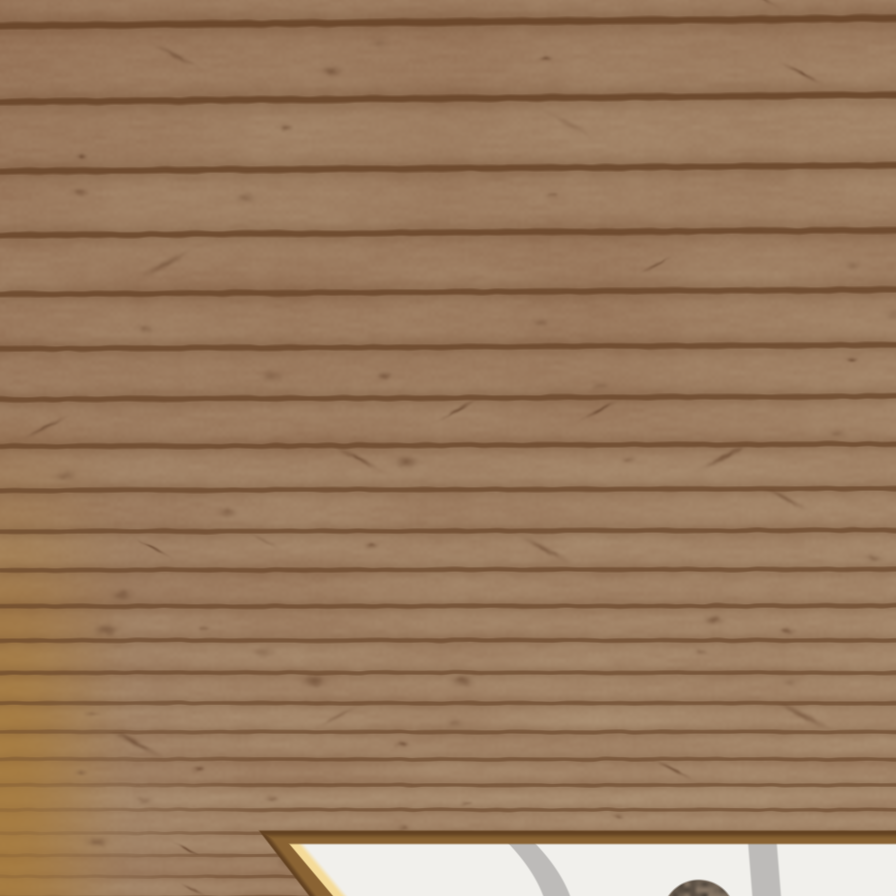
Write a three.js fragment shader that draws this texture.

```glsl
// Receding timber ceiling boards with dark grooves, knots and a bright skylight.
varying vec2 vUv;

// Board layout: groove n lies at FIRST + PITCH * n / (1 + SHRINK * n) below the top
const float FIRST = 0.0247;
const float PITCH = 0.0891;
const float SHRINK = 0.0458;
const float TILT = 0.009;
const float GROOVE_NEAR = 0.0076;
const float GROOVE_FAR = 0.0034;
const float KNOT_CELLS = 5.0;
const float KNOT_CHANCE = 0.62;
const float SOFT = 0.0016;

// Skylight edges, measured from the left and from the top
const float FRAME_TOP = 0.927;
const float GLASS_TOP = 0.942;
const vec2 LAMP_CENTER = vec2(0.78, 1.023);
const float LAMP_RADIUS = 0.041;

const vec3 WOOD_DARK = vec3(0.595, 0.460, 0.350);
const vec3 WOOD_LIGHT = vec3(0.665, 0.555, 0.440);
const vec3 GROOVE_COLOR = vec3(0.405, 0.265, 0.155);
const vec3 KNOT_COLOR = vec3(0.430, 0.300, 0.205);
const vec3 GLOW_COLOR = vec3(0.660, 0.480, 0.210);
const vec3 FRAME_COLOR = vec3(0.540, 0.390, 0.200);
const vec3 FRAME_EDGE = vec3(0.390, 0.260, 0.130);
const vec3 SUNLIT_EDGE = vec3(0.960, 0.860, 0.600);
const vec3 GLASS_COLOR = vec3(0.945, 0.940, 0.925);
const vec3 BAR_COLOR = vec3(0.740, 0.735, 0.725);
const vec3 LAMP_COLOR = vec3(0.400, 0.350, 0.300);

float hash(vec2 p) {
  return fract(sin(dot(p, vec2(127.1, 311.7))) * 43758.5453);
}

float noise(vec2 p) {
  vec2 i = floor(p);
  vec2 f = fract(p);
  f = f * f * (3.0 - 2.0 * f);
  return mix(mix(hash(i), hash(i + vec2(1.0, 0.0)), f.x),
             mix(hash(i + vec2(0.0, 1.0)), hash(i + vec2(1.0, 1.0)), f.x), f.y);
}

// Coverage of the side where distance is positive
float cover(float distance) {
  return smoothstep(-SOFT, SOFT, distance);
}

// Darkness of the knots on one board; some are slanted streaks
float knots(float x, float across, float board, float pitch) {
  float dark = 0.0;
  float cell = floor(x * KNOT_CELLS);
  for (int i = -1; i <= 1; i++) {
    vec2 id = vec2(cell + float(i), board);
    float kind = hash(id + 31.7);
    vec2 center = vec2((id.x + hash(id + 3.1)) / KNOT_CELLS, 0.2 + 0.6 * hash(id + 8.4));
    vec2 q = vec2(x - center.x, (across - center.y) * pitch);
    float streak = step(0.65, kind);
    q.x -= streak * q.y * (hash(id + 5.9) < 0.7 ? 1.7 : -1.7);
    q += 0.003 * (vec2(noise(vec2(x, across * pitch) * 160.0), noise(vec2(x, across * pitch) * 130.0 + 9.0)) - 0.5);
    vec2 size = mix(vec2(0.008, 0.0042), vec2(0.0055, 0.0085), streak);
    size *= 0.6 + 0.7 * hash(id + 17.3);
    float strength = step(hash(id), KNOT_CHANCE) * mix(0.25, 0.75, hash(id + 12.6));
    dark = max(dark, strength * exp(-dot(q / size, q / size)));
  }
  return dark;
}

vec3 ceiling(float x, float d) {
  // Undo the perspective to get a board number
  float level = d + TILT * (x - 0.5) * max(0.0, 1.0 - d / 0.73);
  level += 0.0012 * (noise(vec2(x * 65.0, d * 12.0)) - 0.5);
  float u = level - FIRST;
  float n = u / (PITCH - SHRINK * u);
  float pitch = PITCH / pow(1.0 + SHRINK * n, 2.0);
  float board = floor(n);

  // Wood tone, mottling and grain
  float tone = 0.12 + 0.45 * d + 0.22 * x;
  tone += 0.24 * (hash(vec2(board, 4.0)) - 0.5);
  tone += 0.45 * (noise(vec2(x * 6.0, n * 1.3)) - 0.5);
  tone += 0.24 * (noise(vec2(x * 45.0, d * 190.0)) - 0.5);
  tone += 0.14 * (noise(vec2(x, d) * 240.0) - 0.5);
  vec3 color = mix(WOOD_DARK, WOOD_LIGHT, clamp(tone, -0.3, 1.1));

  // Warm light at the lower left
  float glow = (1.0 - smoothstep(0.0, 0.16, x)) * smoothstep(0.42, 0.85, d);
  color = mix(color, GLOW_COLOR, 0.75 * glow);
  color = mix(color, KNOT_COLOR, knots(x, fract(n), board, pitch));

  // Grooves thin out and soften with distance
  float offset = (n - floor(n + 0.5)) * pitch;
  float width = mix(GROOVE_NEAR, GROOVE_FAR, d) * (0.85 + 0.3 * noise(vec2(x * 55.0, board)));
  float line = 1.0 - smoothstep(0.2 * width, width, abs(offset));
  float shade = exp(-pow(offset / (1.8 * width), 2.0));
  float fade = 1.0 - 0.65 * (1.0 - smoothstep(0.05, 0.35, x)) * smoothstep(0.75, 0.93, d);
  float depth = mix(0.92, 0.62, d) * fade;
  return mix(color, GROOVE_COLOR, depth * max(line, 0.3 * shade));
}

vec3 skylight(vec3 color, float x, float d) {
  float frameSide = x - 0.289 - 0.77 * (d - FRAME_TOP);
  float glassSide = x - 0.333 - 0.84 * (d - GLASS_TOP);
  float frame = cover(d - FRAME_TOP) * cover(frameSide);
  vec3 wood = mix(FRAME_EDGE, FRAME_COLOR, smoothstep(0.002, 0.010, min(d - FRAME_TOP, frameSide)));

  // Glass with two bars and a round lamp
  float drop = d - GLASS_TOP;
  float firstBar = abs(x - 0.583 - 0.95 * drop + 5.0 * drop * drop) - 0.015;
  float secondBar = abs(x - 0.851 - 0.08 * drop) - 0.016;
  vec3 pane = mix(GLASS_COLOR, BAR_COLOR, cover(-min(firstBar, secondBar)));
  float ring = LAMP_RADIUS - length(vec2(x, d) - LAMP_CENTER);
  vec3 lamp = LAMP_COLOR * (0.75 + 0.6 * noise(vec2(x, d) * 150.0));
  pane = mix(pane, lamp, cover(ring));
  pane = mix(SUNLIT_EDGE, pane, smoothstep(0.004, 0.014, glassSide + 0.006));
  wood = mix(wood, pane, cover(drop) * cover(glassSide + 0.010));
  return mix(color, wood, frame);
}

void main() {
  float d = 1.0 - vUv.y;
  gl_FragColor = vec4(skylight(ceiling(vUv.x, d), vUv.x, d), 1.0);
}
```
